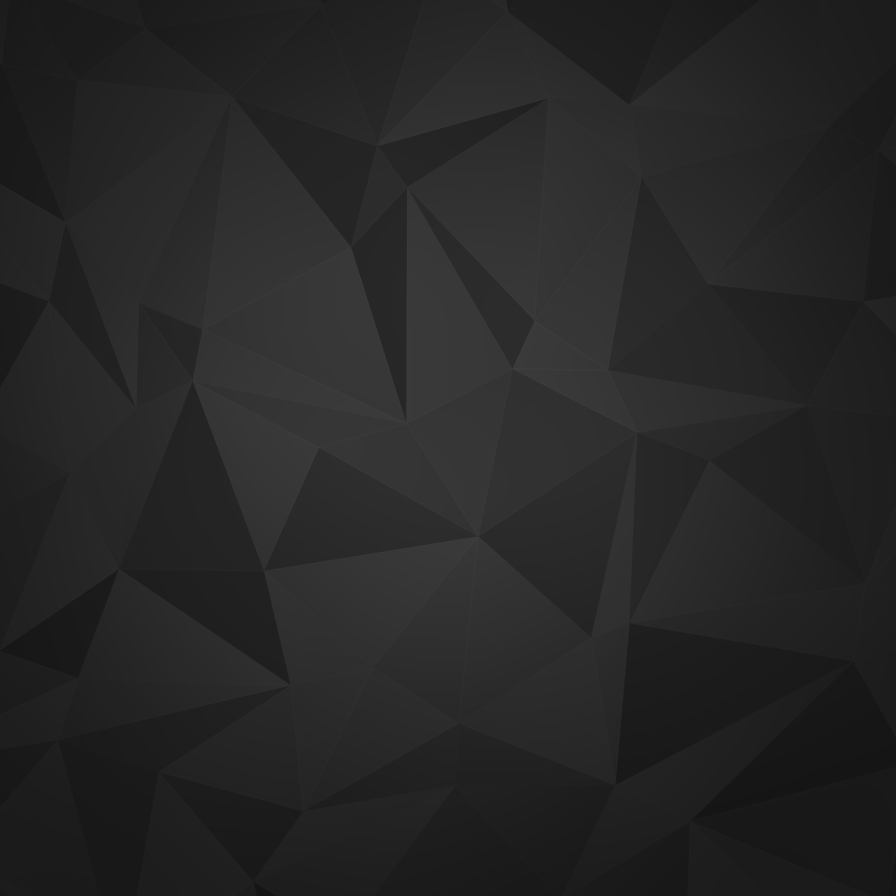
Give the GLSL for this background, as a Shadertoy shader.

```glsl
#define CELLS 7.0          // mesh cells across the canvas
#define JITTER 0.92        // vertex displacement, below 1 keeps the mesh valid
#define TILT 0.42          // mesh rotation in radians
#define LIGHT_POS vec2(0.48, 0.57)
#define LIGHT_TONE 0.217
#define DARK_TONE 0.106
#define FACET_MAX 1.05     // brightest facet factor
#define FACET_RANGE 0.33   // spread of facet factors
#define SHADING 0.06       // slope of the gradient inside a facet
#define RIM 0.09           // strength of the thin bright edges
#define RIM_WIDTH 0.0016

vec3 hash3(vec2 cell) {
    vec3 q = fract(cell.xyx * vec3(0.1031, 0.1030, 0.0973));
    q += dot(q, q.yxz + 33.33);
    return fract((q.xxy + q.yzz) * q.zyx);
}

float cross2(vec2 a, vec2 b) { return a.x * b.y - a.y * b.x; }

float doubleArea(vec2 a, vec2 b, vec2 c) { return cross2(b - a, c - a); }

// Signed distance to the line ab, positive on its left
float edgeDistance(vec2 p, vec2 a, vec2 b) {
    return cross2(normalize(b - a), p - a);
}

vec2 meshVertex(vec2 cell) {
    return cell + (hash3(cell + 57.0).xy - 0.5) * JITTER;
}

// Adds weighted tone (x) and pixel coverage (y) of one triangle
vec2 facet(vec2 p, vec2 a, vec2 b, vec2 c, vec2 seed, float pixel) {
    float inside = min(edgeDistance(p, a, b),
                   min(edgeDistance(p, b, c), edgeDistance(p, c, a)));
    float coverage = clamp(inside / pixel + 0.5, 0.0, 1.0);
    vec3 rnd = hash3(seed);
    float tone = FACET_MAX - FACET_RANGE * pow(rnd.x, 1.5);

    // Soft linear shading in a random direction
    float angle = rnd.y * 6.2832;
    vec2 slope = vec2(cos(angle), sin(angle));
    tone += SHADING * dot(p - (a + b + c) / 3.0, slope);

    // Hairline rim, stronger on some facets
    float width = max(RIM_WIDTH * CELLS, pixel);
    tone += RIM * rnd.z * (1.0 - smoothstep(0.0, width, inside));
    return vec2(tone, 1.0) * coverage;
}

// Two triangles of a quad, split along the better diagonal
vec2 quad(vec2 p, vec2 cell, float pixel) {
    vec2 a = meshVertex(cell);
    vec2 b = meshVertex(cell + vec2(1, 0));
    vec2 c = meshVertex(cell + vec2(1, 1));
    vec2 d = meshVertex(cell + vec2(0, 1));
    vec2 seedA = cell * 2.0 + 113.0;
    vec2 seedB = seedA + vec2(1, 0);
    float splitAC = min(doubleArea(a, b, c), doubleArea(a, c, d));
    float splitBD = min(doubleArea(a, b, d), doubleArea(b, c, d));
    if (splitAC > splitBD) {
        return facet(p, a, b, c, seedA, pixel) + facet(p, a, c, d, seedB, pixel);
    }
    return facet(p, a, b, d, seedA, pixel) + facet(p, b, c, d, seedB, pixel);
}

void mainImage(out vec4 fragColor, in vec2 fragCoord) {
    float size = min(iResolution.x, iResolution.y);
    vec2 uv = fragCoord / size;
    float pixel = CELLS / size;

    // Rotated mesh space
    float co = cos(TILT), si = sin(TILT);
    vec2 p = mat2(co, si, -si, co) * uv * CELLS;

    // Gather the facets around this point
    vec2 sum = vec2(0.0);
    for (int y = -1; y <= 1; y++) {
        for (int x = -1; x <= 1; x++) {
            sum += quad(p, floor(p) + vec2(x, y), pixel);
        }
    }
    float tone = sum.x / max(sum.y, 0.001);

    // Radial light falling off to the corners
    float falloff = smoothstep(0.06, 0.7, distance(fragCoord / iResolution.xy, LIGHT_POS));
    float light = mix(LIGHT_TONE, DARK_TONE, falloff);
    fragColor = vec4(vec3(light * tone), 1.0);
}
```
